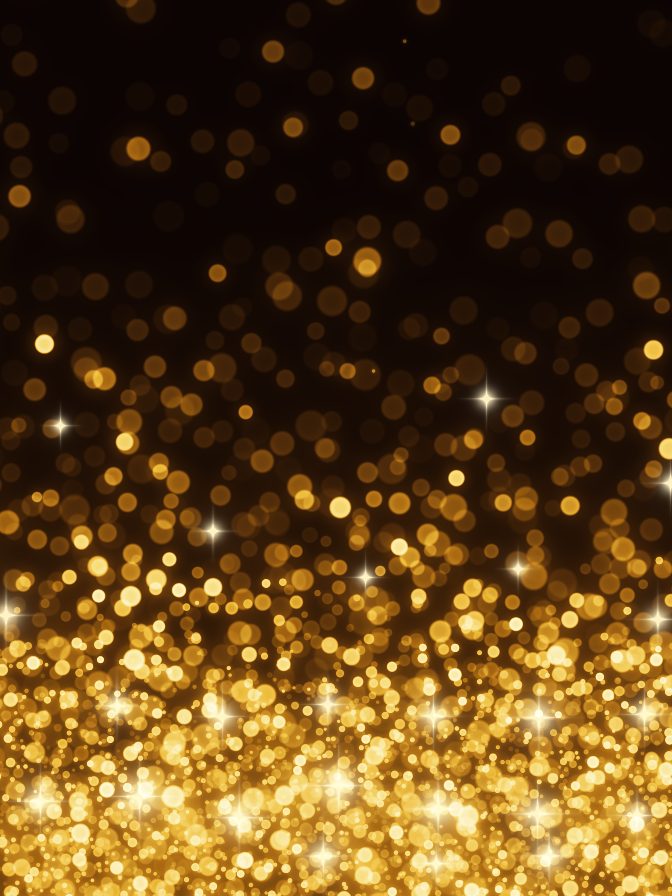
Reproduce this background procedurally as a Shadertoy shader.

```glsl
const float CANVAS_HEIGHT = 4.0 / 3.0;
const vec3 STAR_TINT = vec3(1.0, 0.94, 0.76);

vec4 hash4(vec2 cell) {
    vec4 h = fract(cell.xyxy * vec4(0.1031, 0.1030, 0.0973, 0.1099));
    h += dot(h, h.wzxy + 33.33);
    return fract((h.xxyz + h.yzzw) * h.zywx);
}

float valueNoise(vec2 q) {
    vec2 cell = floor(q), f = fract(q);
    f = f * f * (3.0 - 2.0 * f);
    float low = mix(hash4(cell).x, hash4(cell + vec2(1, 0)).x, f.x);
    float high = mix(hash4(cell + vec2(0, 1)).x, hash4(cell + 1.0).x, f.x);
    return mix(low, high, f.y);
}

float screen(float a, float b) {
    return 1.0 - (1.0 - a) * (1.0 - clamp(b, 0.0, 1.0));
}

// Light energy to colour: black, brown, gold, cream
vec3 goldRamp(float energy) {
    vec3 stops[6] = vec3[6](
        vec3(0.045, 0.015, 0.010), vec3(0.33, 0.18, 0.04),
        vec3(0.68, 0.42, 0.07), vec3(0.93, 0.73, 0.22),
        vec3(0.97, 0.87, 0.50), vec3(0.99, 0.97, 0.84));
    vec3 colour = stops[0];
    for (int i = 1; i < 6; i++)
        colour = mix(colour, stops[i], clamp(energy * 5.0 - float(i - 1), 0.0, 1.0));
    return colour;
}

// One out-of-focus light with a soft rim and a halo
float disc(float dist, float radius, float pixel) {
    float soft = max(0.22 * radius, pixel);
    float body = 1.0 - smoothstep(radius - soft, radius + 0.3 * soft, dist);
    float rim = 0.88 + 0.12 * smoothstep(0.3, 0.85, dist / radius);
    float halo = 0.17 * exp(-dist * dist / (2.2 * radius * radius));
    return body * rim + halo * (1.0 - body);
}

// Jittered discs that thin out from (top - fade) up to top
float bokeh(vec2 p, float cellSize, float radius, float top, float fade,
            float peak, float seed, float pixel) {
    vec2 base = floor(p / cellSize);
    float energy = 0.0;
    for (int y = -1; y <= 1; y++)
    for (int x = -1; x <= 1; x++) {
        vec2 cell = base + vec2(x, y);
        vec4 h = hash4(cell + seed);
        vec4 k = hash4(cell + seed + 71.0);
        vec2 centre = (cell + 0.5 + 0.9 * (h.xy - 0.5)) * cellSize;
        float density = 0.9 * (1.0 - smoothstep(top - fade, top, centre.y));
        float light = step(h.w, density) * peak * mix(0.15, 1.0, k.x * k.x);
        float size = radius * mix(0.6, 1.0, h.z);
        energy = screen(energy, light * disc(length(p - centre), size, pixel));
    }
    return energy;
}

// Four thin rays around a bright core
float sparkle(vec2 d, float size, float pixel) {
    vec2 a = abs(d);
    vec2 reach = max(1.0 - a / (size * vec2(0.85, 1.0)), 0.0);
    vec2 thin = exp(-a / max(0.0016, 0.6 * pixel));
    float rays = thin.y * reach.x * reach.x + thin.x * reach.y * reach.y;
    float core = exp(-dot(d, d) / (0.055 * size * size));
    float glow = exp(-length(d) / (0.22 * size));
    return 0.7 * rays + 0.65 * core + 0.3 * glow;
}

// Evenly spaced stars along a parabola, shifted a little in height
float starRow(vec2 p, vec2 start, float spacing, int count, float bend,
              float scatter, float size, float pixel) {
    float light = 0.0;
    for (int i = 0; i < count; i++) {
        float x = start.x + spacing * float(i);
        vec4 h = hash4(vec2(float(i) + 5.0, floor(start.y * 100.0)));
        float y = start.y + bend * (x - 0.6) * (x - 0.6) + scatter * (h.x - 0.5);
        light = screen(light, sparkle(p - vec2(x, y), size * mix(0.7, 1.1, h.y), pixel));
    }
    return light;
}

void mainImage(out vec4 fragColor, in vec2 fragCoord) {
    float pixel = CANVAS_HEIGHT / iResolution.y;
    vec2 p = fragCoord * pixel;

    // Warm haze rising from the floor
    float cloud = 0.5 * valueNoise(p * 9.0) + 0.5 * valueNoise(p * 23.0 + 40.0);
    float energy = 0.36 * exp(-p.y * p.y / 0.13) * mix(0.35, 1.2, cloud);
    energy += 0.035 * (1.0 - smoothstep(0.45, 1.15, p.y));

    // Large dim lights behind, small bright lights in front
    energy = screen(energy, bokeh(p, 0.075, 0.025, 2.0, 1.2, 0.15, 11.0, pixel));
    energy = screen(energy, bokeh(p, 0.092, 0.023, 1.9, 1.5, 0.38, 37.0, pixel));
    energy = screen(energy, bokeh(p, 0.050, 0.020, 1.0, 0.5, 0.40, 83.0, pixel));
    energy = screen(energy, bokeh(p, 0.055, 0.018, 0.9, 0.6, 0.95, 129.0, pixel));
    energy = screen(energy, bokeh(p, 0.036, 0.0135, 0.62, 0.32, 1.0, 171.0, pixel));
    energy = screen(energy, bokeh(p, 0.024, 0.0085, 0.52, 0.28, 1.0, 213.0, pixel));
    energy = screen(energy, bokeh(p, 0.015, 0.0045, 0.42, 0.28, 0.8, 259.0, pixel));

    // Star glints: an open arc above, denser rows below
    float stars = starRow(p, vec2(0.09, 0.462), 0.227, 5, 0.9, 0.02, 0.065, pixel);
    stars = screen(stars, starRow(p, vec2(0.724, 0.726), 1.0, 1, 0.9, 0.0, 0.06, pixel));
    stars = screen(stars, starRow(p, vec2(0.009, 0.42), 0.97, 2, 0.0, 0.03, 0.085, pixel));
    stars = screen(stars, starRow(p, vec2(0.174, 0.28), 0.157, 6, 0.0, 0.03, 0.10, pixel));
    stars = screen(stars, starRow(p, vec2(0.06, 0.145), 0.148, 7, 0.0, 0.07, 0.11, pixel));
    stars = screen(stars, starRow(p, vec2(0.481, 0.05), 0.168, 3, 0.0, 0.02, 0.085, pixel));

    vec3 colour = goldRamp(energy);
    colour = 1.0 - (1.0 - colour) * (1.0 - STAR_TINT * stars);
    fragColor = vec4(colour, 1.0);
}
```
